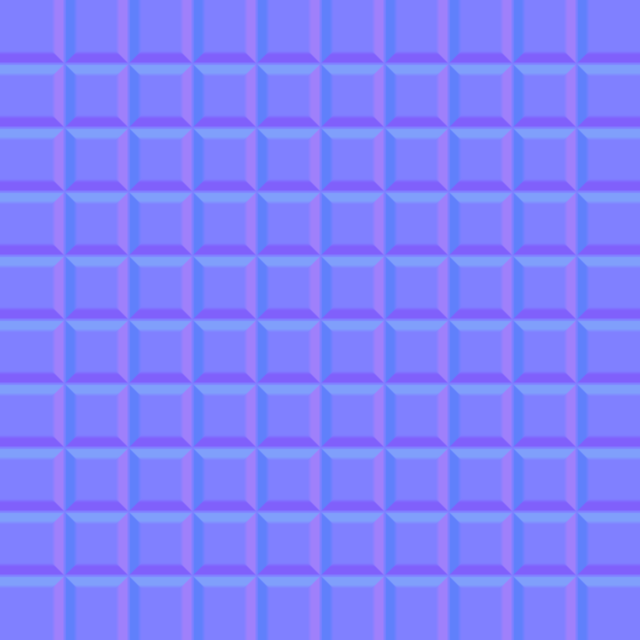
This texture map is drawn by a three.js fragment shader. Its source:

```glsl
// Tangent-space normal map of a ten by ten grid of square tiles with bevelled edges.
varying vec2 vUv;

const float TILES = 10.0;                      // tiles across and up
const vec2 SEAM_SHIFT = vec2(0.001, 0.0005);   // offset of the grid on the canvas
const float SEAM_SOFT = 0.035;                 // all widths below are in tiles
const float BEVEL_START = 0.13;
const float BEVEL_END = 0.21;
const float MITRE_SOFT = 0.025;
const float TILT = 0.25;                       // sideways part of the bevel normal

// Signed offset from the nearest inner seam; the outer border has no seam.
vec2 seamOffset(vec2 p, float tiles) {
  return p - clamp(floor(p + 0.5), 1.0, tiles - 1.0);
}

// Strength of the slope at a distance from the seam: flat groove, bevel, flat top.
float bevelProfile(float d, float grooveSoft, float start, float end) {
  return smoothstep(0.0, grooveSoft, d) * (1.0 - smoothstep(start, end, d));
}

// Outward slope of the closer seam, blended along the diagonal mitre.
vec2 bevelSlope(vec2 offset, float tilt, float mitreSoft) {
  vec2 d = abs(offset);
  float vertical = smoothstep(-mitreSoft, mitreSoft, d.y - d.x);
  vec2 facing = -sign(offset) * vec2(vertical, 1.0 - vertical);
  float strength = bevelProfile(min(d.x, d.y), SEAM_SOFT, BEVEL_START, BEVEL_END);
  return facing * tilt * strength;
}

// Packs a unit normal into a colour.
vec3 encodeNormal(vec2 slope) {
  vec3 normal = vec3(slope, sqrt(1.0 - dot(slope, slope)));
  return normal * 0.5 + 0.5;
}

void main() {
  vec2 p = (vUv - SEAM_SHIFT) * TILES;
  vec2 slope = bevelSlope(seamOffset(p, TILES), TILT, MITRE_SOFT);
  gl_FragColor = vec4(encodeNormal(slope), 1.0);
}
```
